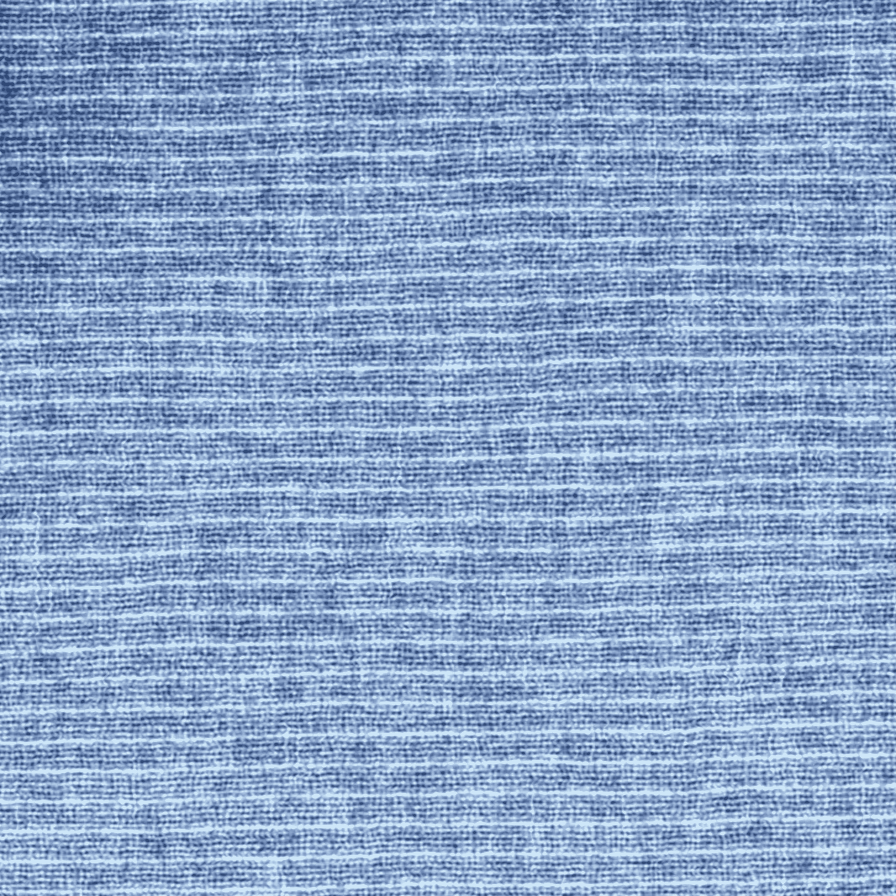
Write a WebGL 2 fragment shader that draws this texture.

```glsl
#version 300 es
precision highp float;

#define STRIPES 29.3        // pale ribs down the canvas
#define WEFT_PER_STRIPE 5.0 // fine rows in each rib interval
#define WARP_THREADS 145.0  // fine columns across the canvas
#define TILT 0.018          // rise of the rows from left to right
#define RIB_HALF_WIDTH 0.125 // fraction of a rib interval
#define FUZZ_CELLS 200.0    // fibre flecks across the canvas
#define FUZZ_AMOUNT 0.58
#define BASE_TONE 0.50
#define INDIGO vec3(0.23, 0.33, 0.51)
#define PALE_BLUE vec3(0.78, 0.88, 0.96)
#define MID_TINT vec3(0.0, 0.02, 0.14) // extra blue in the middle tones

uniform vec2 u_resolution;
out vec4 fragColor;

const float TAU = 6.2831853;

vec2 hash2(vec2 p) {
    vec3 q = fract(vec3(p.xyx) * vec3(0.1031, 0.1030, 0.0973));
    q += dot(q, q.yzx + 33.33);
    return fract((q.xx + q.yz) * q.zy);
}

// Smooth lattice noise, 0 to 1
float softNoise(vec2 p) {
    vec2 cell = floor(p);
    vec2 f = fract(p);
    f = f * f * (3.0 - 2.0 * f);
    float low = mix(hash2(cell).x, hash2(cell + vec2(1.0, 0.0)).x, f.x);
    float high = mix(hash2(cell + vec2(0.0, 1.0)).x, hash2(cell + 1.0).x, f.x);
    return mix(low, high, f.y);
}

// Cellular noise: distance to the nearest scattered point
float cellNoise(vec2 p) {
    vec2 cell = floor(p);
    float nearest = 2.0;
    for (int j = -1; j <= 1; j++) {
        for (int i = -1; i <= 1; i++) {
            vec2 neighbour = cell + vec2(i, j);
            nearest = min(nearest, length(neighbour + hash2(neighbour) - p));
        }
    }
    return nearest;
}

// Layered sines that bend the threads
float threadBend(vec2 p) {
    return sin(p.x * 9.0 + p.y * 7.0) * 0.6
         + sin(p.x * 23.0 - p.y * 19.0) * 0.3
         + sin(p.x * 61.0 + p.y * 37.0) * 0.1;
}

// Small row steps where a yarn run ends
float yarnStep(vec2 p) {
    float x = p.x * 3.0 + 0.25 * sin(p.y * 8.0) + 0.4;
    float run = floor(x);
    float here = softNoise(vec2(run * 7.0, p.y * 5.0));
    float next = softNoise(vec2(run * 7.0 + 7.0, p.y * 5.0));
    return mix(here, next, smoothstep(0.94, 1.0, fract(x))) - 0.5;
}

void main() {
    vec2 p = gl_FragCoord.xy / u_resolution;

    // Thread coordinates
    float row = (p.y - TILT * p.x) * STRIPES - 0.08;
    row += 0.07 * threadBend(p) + 0.12 * yarnStep(p);
    row += 0.05 * (softNoise(p * vec2(90.0, 60.0)) - 0.5);
    float col = p.x * WARP_THREADS + 0.4 * threadBend(p.yx);
    col += 0.9 * (softNoise(p * vec2(50.0, 145.0)) - 0.5);

    // Pale ribs with slightly uneven width and strength
    float ribDistance = abs(fract(row + 0.5) - 0.5);
    float slub = softNoise(vec2(p.x * 70.0, floor(row + 0.5) * 3.0));
    float halfWidth = RIB_HALF_WIDTH * mix(0.85, 1.15, slub);
    float rib = 1.0 - smoothstep(halfWidth * 0.6, halfWidth * 1.4, ribDistance);
    rib *= mix(0.85, 1.0, slub);

    // Fine weave between the ribs, stronger along the rows
    float weft = cos(TAU * row * WEFT_PER_STRIPE);
    float warp = cos(TAU * col);
    float weave = 0.23 * weft + 0.08 * warp * (1.0 - 0.6 * rib);
    weave -= 0.04 * (1.0 - weft) * (1.0 - warp);

    // Dye changes along single threads, and rare bright warps
    float warpDye = softNoise(vec2(col, p.y * 18.0));
    float weftDye = softNoise(vec2(p.x * 40.0, row * WEFT_PER_STRIPE));
    float dye = 0.22 * (warpDye - 0.5) + 0.28 * (weftDye - 0.5);
    dye += 0.16 * smoothstep(0.82, 0.97, softNoise(vec2(col + 31.0, p.y * 12.0)));

    // Fibre fuzz, stretched along the rows, and broad mottling
    float fuzz = FUZZ_AMOUNT * (0.48 - cellNoise(p * FUZZ_CELLS * vec2(0.85, 1.1)));
    fuzz += 0.40 * (softNoise(p * vec2(240.0, 270.0)) - 0.5);
    float mottle = 0.08 * (softNoise(p * vec2(22.0, 30.0)) - 0.5);

    // Light falls off toward the upper left
    float shade = 0.13 * (0.5 - p.y);
    shade -= 0.34 * exp(-p.x * 9.0) * smoothstep(0.5, 0.95, p.y);

    float tone = BASE_TONE + weave + dye + fuzz + mottle + shade + 0.36 * rib;
    tone = clamp(tone, -0.08, 1.05);
    vec3 cloth = mix(INDIGO, PALE_BLUE, tone) + MID_TINT * tone * (1.0 - tone);
    fragColor = vec4(cloth, 1.0);
}
```
